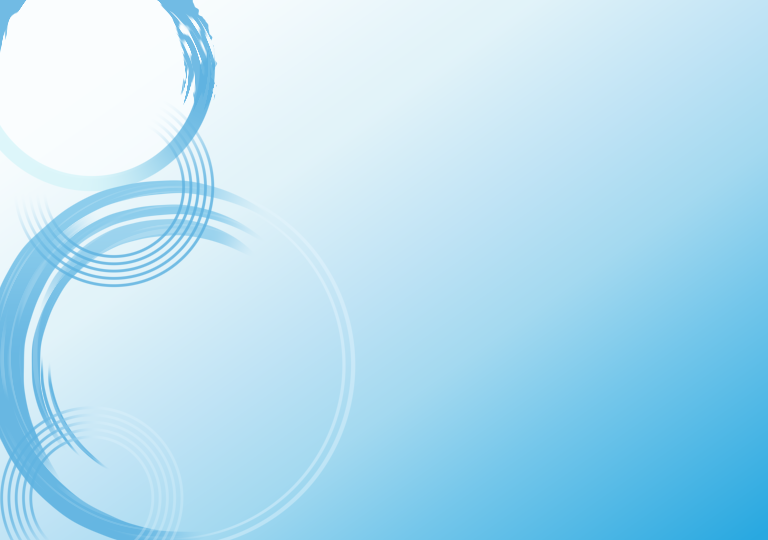
A WebGL 2 fragment shader for this background:

```glsl
#version 300 es
precision highp float;
// Diagonal white-to-blue gradient with brushed and fine concentric rings on the left.
// Rings are tapered polar arcs; value noise along the radius gives the bristle streaks.
// All lengths are in canvas heights, with the origin at the lower left.

#define TOP_CENTER vec2(0.170, 0.874)
#define LARGE_CENTER vec2(0.315, 0.324)
#define MIDDLE_CENTER vec2(0.211, 0.654)
#define LOW_CENTER vec2(0.170, 0.078)
#define STROKE_BLUE vec3(0.37, 0.70, 0.88)
#define PALE_CYAN vec3(0.80, 0.95, 0.97)
#define LINE_STEP 0.0135
#define LINE_HALF_WIDTH 0.0026
#define BRISTLE_DENSITY 230.0

uniform vec2 u_resolution;
out vec4 outColor;

const float PI = 3.14159265;

float hash(vec2 p) {
    vec3 q = fract(vec3(p.xyx) * 0.1031);
    q += dot(q, q.yzx + 33.33);
    return fract((q.x + q.y) * q.z);
}

float noise(vec2 p) {
    vec2 i = floor(p), f = fract(p);
    f = f * f * (3.0 - 2.0 * f);
    return mix(mix(hash(i), hash(i + vec2(1, 0)), f.x),
               mix(hash(i + vec2(0, 1)), hash(i + vec2(1, 1)), f.x), f.y);
}

float below(float d) {
    float aa = 0.8 / u_resolution.y;
    return 1.0 - smoothstep(-aa, aa, d);
}

// Distance around the circle from a given direction, 0 to PI.
float turnFrom(vec2 q, float direction) {
    return abs(mod(atan(q.y, q.x) - direction + PI, 2.0 * PI) - PI);
}

// Arc centred on a direction, thinning and fading towards both ends.
float arc(vec2 q, float radius, float halfWidth, float direction, float span) {
    float t = turnFrom(q, direction) / span;
    float taper = sqrt(max(0.0, 1.0 - t * t));
    return below(abs(length(q) - radius) - halfWidth * taper) * (1.0 - smoothstep(0.6, 1.0, t));
}

// Five evenly spaced hairlines inside an outer radius.
float hairlines(vec2 q, float outerRadius) {
    float lines = 0.0;
    for (int i = 0; i < 5; i++) {
        float radius = outerRadius - float(i) * LINE_STEP;
        lines = max(lines, below(abs(length(q) - radius) - LINE_HALF_WIDTH));
    }
    return lines;
}

vec3 background(vec2 uv) {
    float s = uv.x + 1.0 - uv.y;
    vec3 c = mix(vec3(0.975, 0.99, 0.995), vec3(0.88, 0.95, 0.975), smoothstep(0.2, 0.75, s));
    c = mix(c, vec3(0.75, 0.89, 0.96), clamp((s - 0.7) / 0.32, 0.0, 1.0));
    c = mix(c, vec3(0.64, 0.85, 0.94), clamp((s - 1.02) / 0.25, 0.0, 1.0));
    c = mix(c, vec3(0.46, 0.78, 0.92), clamp((s - 1.27) / 0.25, 0.0, 1.0));
    return mix(c, vec3(0.16, 0.66, 0.88), clamp((s - 1.52) / 0.46, 0.0, 1.0));
}

// Upper ring: ragged dry brush on the right, smooth pale sweep below.
vec3 topRing(vec3 color, vec2 q) {
    float r = length(q), a = atan(q.y, q.x);
    color = mix(color, vec3(0.985, 0.995, 1.0), 0.6 * below(r - 0.205));
    float fiber = noise(vec2(r * BRISTLE_DENSITY, 2.0 + a));
    float streak = noise(vec2(r * BRISTLE_DENSITY + a * 9.0, a * 5.0));
    float outerEdge = 0.220 + 0.014 * noise(vec2(a * 28.0, 7.0));
    float brush = below(r - outerEdge) * below(0.168 + 0.01 * streak - r);
    brush *= smoothstep(0.0, 0.08, a - mix(-0.55, 0.4, fiber));
    brush *= smoothstep(0.12, 0.32, streak + 0.25 * smoothstep(0.3, 0.8, a));
    float sweep = below(abs(r - 0.214) - 0.014);
    sweep *= 1.0 - smoothstep(0.0, 0.06, a - 0.2 * fiber);
    float fade = smoothstep(0.3, 1.7, -a);
    vec3 sweepColor = mix(STROKE_BLUE, PALE_CYAN, fade);
    color = mix(color, sweepColor, sweep * mix(0.9, 0.6, fade));
    return mix(color, STROKE_BLUE, 0.88 * brush);
}

// Large ring: overlapping strands on the left, faint white lines on the right.
vec3 largeRing(vec3 color, vec2 q) {
    float a = atan(-q.y, -q.x), r = length(q);
    vec2 w = q * (1.0 + 0.012 * (noise(vec2(a * 6.0, 3.0)) - 0.5));
    float ink = arc(w, 0.331, 0.015, 2.5, 1.55);
    ink = max(ink, arc(w, 0.306, 0.035, 3.0, 1.0));
    ink = max(ink, arc(w, 0.320, 0.022, 3.8, 1.15));
    ink = max(ink, arc(w, 0.289, 0.010, 2.1, 1.2));
    ink = max(ink, 0.8 * arc(w, 0.256, 0.016, 1.85, 0.95));
    ink = max(ink, arc(w, 0.249, 0.008, 2.9, 0.95));
    ink = max(ink, arc(w, 0.224, 0.004, 3.65, 0.55));
    ink = max(ink, arc(w, 0.238, 0.003, 3.5, 0.45));
    float streak = noise(vec2(r * BRISTLE_DENSITY + a * 3.0, a * 2.0));
    ink *= 0.78 + 0.22 * smoothstep(0.1, 0.45, streak);
    vec3 tint = mix(STROKE_BLUE, vec3(0.52, 0.79, 0.92), smoothstep(0.0, 0.3, q.y));
    color = mix(color, tint, 0.92 * ink);
    float ghost = max(arc(q, 0.339, 0.004, -0.3, 1.7), arc(q, 0.322, 0.003, -0.2, 1.5));
    return mix(color, vec3(0.92, 0.97, 1.0), 0.4 * ghost);
}

void main() {
    vec2 p = gl_FragCoord.xy / u_resolution.y;
    vec3 color = background(gl_FragCoord.xy / u_resolution);
    color = topRing(color, p - TOP_CENTER);
    color = largeRing(color, p - LARGE_CENTER);

    // Hairlines: open at the top for the middle set, whitening to the right for the low set.
    vec2 m = p - MIDDLE_CENTER, l = p - LOW_CENTER;
    float middleFade = 1.0 - smoothstep(0.9, 2.1, turnFrom(m, -1.0));
    color = mix(color, STROKE_BLUE, 0.85 * middleFade * hairlines(m, 0.183));
    float lowFade = 1.0 - smoothstep(0.5, 1.6, turnFrom(l, 2.8));
    vec3 lowColor = mix(vec3(0.93, 0.98, 1.0), STROKE_BLUE, lowFade);
    color = mix(color, lowColor, mix(0.25, 0.75, lowFade) * hairlines(l, 0.167));
    outColor = vec4(color, 1.0);
}
```
